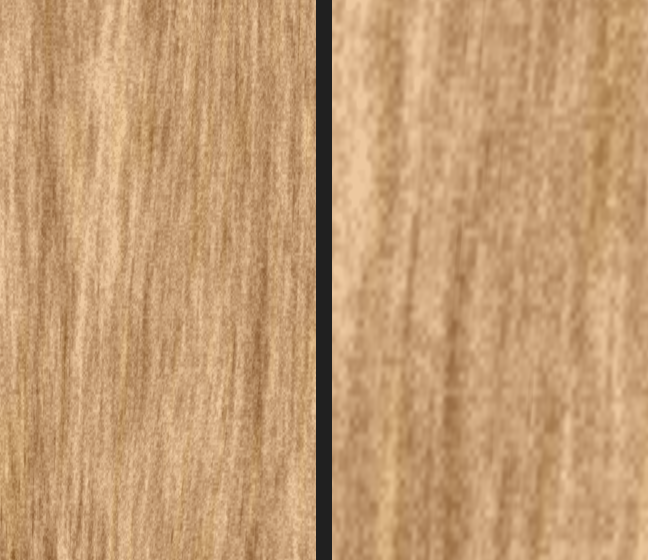
Left, the full canvas; right, a detail of the centre.
This texture is drawn by a Shadertoy shader. Its source:

```glsl
float hash(vec2 cell) {
    vec3 q = fract(cell.xyx * vec3(0.1031, 0.1030, 0.0973));
    q += dot(q, q.yzx + 33.33);
    return fract((q.x + q.y) * q.z);
}

// Value noise centred on zero
float noise(vec2 p) {
    vec2 cell = floor(p), f = fract(p);
    f = f * f * (3.0 - 2.0 * f);
    float low = mix(hash(cell), hash(cell + vec2(1, 0)), f.x);
    float high = mix(hash(cell + vec2(0, 1)), hash(cell + vec2(1, 1)), f.x);
    return mix(low, high, f.y) - 0.5;
}

float bell(float x, float centre, float width) {
    float d = (x - centre) / width;
    return exp(-d * d);
}

// Leans the fibres to the right in the middle of the board
vec2 bendGrain(vec2 p) {
    float lean = 0.085 * bell(p.x, 0.57, 0.3);
    p.x -= lean * (p.y - 0.9);
    p.x += 0.025 * noise(p * vec2(3.0, 1.6) + 7.0);
    p.x += 0.005 * noise(p * vec2(14.0, 6.0) + 31.0);
    return p;
}

// Wide growth bands, light and dark
float growthBands(vec2 g) {
    float tone = 0.42 * noise(g * vec2(9.0, 0.9) + 11.0);
    tone += 0.40 * noise(g * vec2(24.0, 1.5) + 43.0);
    tone += 0.20 * noise(g * vec2(6.0, 4.0) + 71.0);
    tone -= 0.16 * bell(g.x, 0.83, 0.035);
    tone -= 0.10 * bell(g.x, 0.13, 0.03);
    tone += 0.10 * bell(g.x, 0.04, 0.04);
    tone += 0.14 * bell(g.x, 0.91, 0.05) * bell(g.y, 0.95, 0.4);
    return tone;
}

// Long fibres, from broad to hair thin
float fibres(vec2 g) {
    float tone = 0.0, frequency = 48.0, weight = 0.40;
    for (int i = 0; i < 3; i++) {
        tone += weight * noise(g * vec2(frequency, 2.5 + frequency * 0.045) + float(i) * 19.0);
        frequency *= 1.6;
        weight *= 1.05;
    }
    return tone;
}

// Short dark pores gathered in some of the bands
float pores(vec2 g) {
    float dash = smoothstep(0.14, 0.4, noise(g * vec2(125.0, 13.0) + 57.0));
    float cluster = smoothstep(-0.2, 0.3, noise(g * vec2(11.0, 2.0) + 89.0));
    return dash * cluster;
}

// Fine rough surface
float speckle(vec2 g) {
    return 0.50 * noise(g * vec2(190.0, 125.0) + 5.0)
         + 0.36 * noise(g * vec2(110.0, 60.0) + 23.0);
}

void mainImage(out vec4 fragColor, in vec2 fragCoord) {
    vec2 grain = bendGrain(fragCoord / iResolution.x);
    float tone = 0.63 + growthBands(grain) + fibres(grain) + speckle(grain);
    tone -= 0.32 * pores(grain);

    vec3 darkWood = vec3(0.63, 0.46, 0.30);
    vec3 paleWood = vec3(0.86, 0.71, 0.55);
    vec3 color = mix(darkWood, paleWood, clamp(tone, -0.35, 1.3));

    // Patches of warmer, more golden wood
    color.b -= 0.03 * smoothstep(0.1, 0.4, noise(grain * vec2(30.0, 3.0) + 97.0));
    fragColor = vec4(color, 1.0);
}
```
